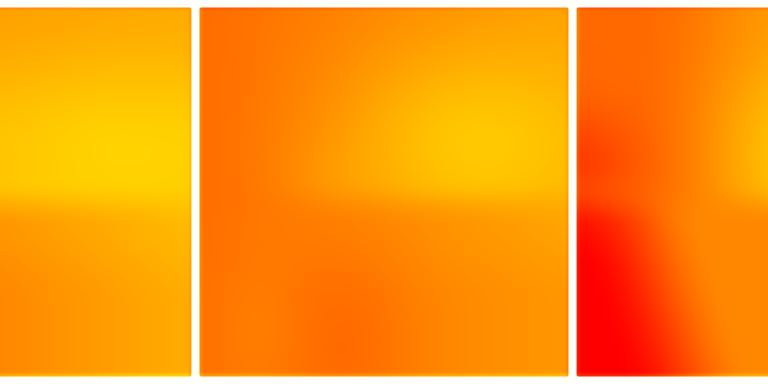
A WebGL 1 fragment shader for this background:

```glsl
precision mediump float;
// Three square panels of warm gradient on white, the outer two cut in half.
// Each panel blends an upper and a lower field of ramps and soft glows that
// set the green channel, running from red through orange to yellow.
uniform vec2 u_resolution;

float glow(vec2 p, vec2 center, vec2 radius) {
  vec2 q = (p - center) / radius;
  return exp(-dot(q, q));
}

// Fields return vec2(lower, upper) warmth; p spans 0..2 by 0..1.
vec2 leftField(vec2 p) {
  float t = p.x / 0.5;
  float lower = mix(0.53, 0.68, t) + 0.06 * smoothstep(0.2, 0.45, p.y);
  float upper = mix(0.63, 0.67, t) + 0.14 * (1.0 - smoothstep(0.6, 1.0, p.y));
  upper += 0.03 * glow(p, vec2(0.27, 0.64), vec2(0.2, 0.25));
  return vec2(lower, upper);
}

vec2 middleField(vec2 p) {
  float t = (p.x - 0.52) / 0.96;
  float lower = mix(0.43, 0.59, t) + 0.06 * t * smoothstep(0.2, 0.45, p.y);
  lower += 0.05 * glow(p, vec2(0.68, 0.13), vec2(0.14, 0.2));
  lower -= 0.08 * glow(p, vec2(0.9, 0.1), vec2(0.19, 0.25));
  float upper = mix(0.42, 0.62, t);
  upper += 0.22 * glow(p, vec2(1.2, 0.62), vec2(0.36, 0.27));
  upper += 0.03 * glow(p, vec2(0.86, 0.54), vec2(0.12, 0.1));
  return vec2(lower, upper);
}

vec2 rightField(vec2 p) {
  // The red corner leans outward toward the bottom.
  float lean = p.x + 0.33 * (p.y - 0.22);
  float lower = 0.53 * smoothstep(1.55, 1.9, lean);
  lower += 0.07 * smoothstep(0.3, 0.45, p.y) * (1.0 - smoothstep(1.5, 1.7, p.x));
  float upper = 0.41 + 0.17 * smoothstep(1.65, 2.05, p.x);
  upper += 0.19 * glow(p, vec2(2.1, 0.6), vec2(0.25, 0.25));
  upper -= 0.17 * glow(p, vec2(1.5, 0.58), vec2(0.16, 0.13));
  return vec2(lower, upper);
}

void main() {
  vec2 p = gl_FragCoord.xy / u_resolution * vec2(2.0, 1.0);
  float pixel = 1.0 / u_resolution.y;

  // Panel gradient, with a soft horizon between its two fields
  vec2 field = p.x < 0.509 ? leftField(p) : p.x < 1.491 ? middleField(p) : rightField(p);
  float warmth = mix(field.x, field.y, smoothstep(0.41, 0.53, p.y));

  // Repeated panel frame
  float period = 0.982;
  vec2 local = vec2(mod(p.x - 1.0 + 0.5 * period, period) - 0.5 * period, p.y - 0.5);
  vec2 halfSize = vec2(0.4805);
  vec2 corner = abs(local) - halfSize + 0.005;
  float edge = length(max(corner, 0.0)) + min(max(corner.x, corner.y), 0.0) - 0.005;

  // Thin rims: light at the bottom and left, darker at the top and right
  vec2 nearLow = 1.0 - smoothstep(0.0, 0.014, local + halfSize);
  vec2 nearHigh = 1.0 - smoothstep(0.0, 0.012, halfSize - local);
  warmth += 0.16 * nearLow.y + 0.1 * nearLow.x;
  warmth -= 0.08 * max(nearHigh.x, nearHigh.y);

  vec3 panel = vec3(1.0, clamp(warmth, 0.0, 1.0), 0.0);
  vec3 white = vec3(1.0, 1.0, 0.99);
  float outside = smoothstep(-0.6 * pixel, 0.6 * pixel, edge);
  gl_FragColor = vec4(mix(panel, white, outside), 1.0);
}
```
